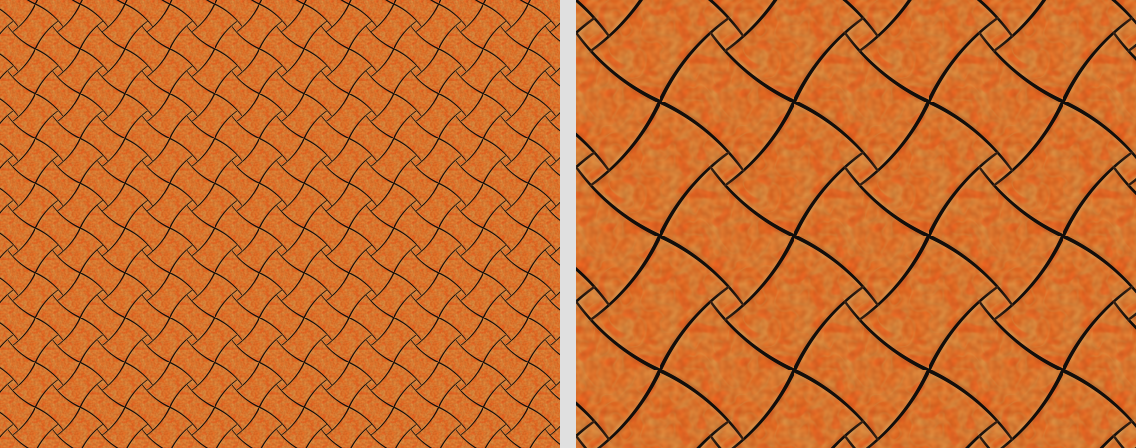
Left: the whole. Right: its middle third, enlarged.
A Shadertoy shader for this pattern:

```glsl
const float REPEATS_ACROSS = 12.5;
const vec2  CROSSING = vec2(0.79, 0.91);    // where four tiles meet, in cells
const vec2  ARC_START = vec2(-0.5);         // cell corner
const vec2  ARC_END = vec2(0.013, 0.122);   // corner of the small square
const float ARC_BULGE = 0.052;              // rise of the arc above its chord
const float WIDE_GROOVE = 0.0145;           // half width at the crossing
const float THIN_GROOVE = 0.0085;           // half width at the small square
const float RIM_WIDTH = 0.045;
const float WARP = 0.06;

const vec3 RUST = vec3(0.870, 0.405, 0.130);
const vec3 SAND = vec3(0.825, 0.525, 0.240);
const vec3 EMBER = vec3(0.880, 0.350, 0.110);
const vec3 RIM_LIGHT = vec3(0.820, 0.590, 0.330);
const vec3 RIM_SHADE = vec3(0.640, 0.300, 0.120);
const vec3 GROOVE_DARK = vec3(0.070, 0.055, 0.045);
const vec3 GROOVE_BROWN = vec3(0.200, 0.120, 0.070);

vec2 hashGradient(vec2 cell) {
    vec3 h = fract(cell.xyx * vec3(0.1031, 0.1030, 0.0973));
    h += dot(h, h.yzx + 33.33);
    float angle = 6.2832 * fract((h.x + h.y) * h.z);
    return vec2(cos(angle), sin(angle));
}

// Gradient noise that repeats once per tile cell; freq must be whole.
float tileNoise(vec2 p, float freq, float seed) {
    p *= freq;
    vec2 i = floor(p), f = p - i;
    vec2 w = f * f * f * (f * (f * 6.0 - 15.0) + 10.0);
    vec4 n;
    for (int k = 0; k < 4; k++) {
        vec2 corner = vec2(k & 1, k >> 1);
        n[k] = dot(hashGradient(mod(i + corner, freq) + seed), f - corner);
    }
    return mix(mix(n.x, n.y, w.x), mix(n.z, n.w, w.x), w.y);
}

// Returns signed distance to the arc (x) and position along it (y).
vec2 arcDistance(vec2 p) {
    vec2 chord = ARC_END - ARC_START;
    float len = length(chord);
    vec2 dir = chord / len;
    float radius = (0.25 * len * len + ARC_BULGE * ARC_BULGE) / (2.0 * ARC_BULGE);
    vec2 center = 0.5 * (ARC_START + ARC_END) + vec2(dir.y, -dir.x) * (radius - ARC_BULGE);
    float along = dot(p - ARC_START, dir) / len;
    float d = length(p - center) - radius;
    if (along < 0.0 || along > 1.0) {
        float cap = min(length(p - ARC_START), length(p - ARC_END));
        d = d < 0.0 ? -cap : cap;
    }
    return vec2(d, clamp(along, 0.0, 1.0));
}

// Mottled clay with fine curled streaks.
vec3 clay(vec2 p) {
    vec2 warp = vec2(tileNoise(p, 5.0, 3.0), tileNoise(p, 5.0, 41.0));
    vec2 q = p + WARP * warp;
    float mottle = tileNoise(q, 6.0, 17.0) + 0.8 * tileNoise(q, 13.0, 59.0);
    float streak = 1.0 - smoothstep(0.0, 0.16, abs(tileNoise(q, 9.0, 83.0)));
    float grain = tileNoise(p, 21.0, 7.0);
    vec3 color = mix(RUST, SAND, clamp(0.42 + 0.75 * mottle + 0.3 * grain, 0.0, 1.0));
    color = mix(color, SAND, 0.4 * streak);
    float spots = smoothstep(0.12, 0.4, tileNoise(q, 8.0, 29.0));
    color = mix(color, EMBER, 0.65 * spots);
    return color * (1.0 + 0.10 * grain);
}

void mainImage(out vec4 fragColor, in vec2 fragCoord) {
    float pixel = REPEATS_ACROSS / iResolution.x;
    vec2 uv = fragCoord * pixel - CROSSING;
    vec2 p = fract(uv) - 0.5;
    vec3 color = clay(uv);

    // Four arcs whirl around the small square at the cell center.
    float groove = 0.0, light = 0.0, shade = 0.0, brown = 0.0;
    for (int k = 0; k < 4; k++) {
        vec2 arc = arcDistance(p);
        float d = abs(arc.x);
        float halfWidth = mix(WIDE_GROOVE, THIN_GROOVE, arc.y);
        float line = 1.0 - smoothstep(-0.6 * pixel, 0.6 * pixel, d - halfWidth);
        float rim = 1.0 - smoothstep(halfWidth, RIM_WIDTH, d);
        groove = max(groove, line);
        brown = max(brown, line * smoothstep(0.75, 1.0, arc.y));
        if (arc.x < 0.0) light = max(light, rim * (0.3 + 0.5 * arc.y));
        else shade = max(shade, rim * 0.35);
        p = vec2(p.y, -p.x);
    }

    // Worn rims, then the joint itself.
    float wear = 0.7 + 0.8 * tileNoise(uv, 11.0, 67.0);
    color = mix(color, RIM_SHADE, shade * wear);
    color = mix(color, RIM_LIGHT, light * wear);
    color = mix(color, mix(GROOVE_DARK, GROOVE_BROWN, brown), groove);
    fragColor = vec4(color, 1.0);
}
```
